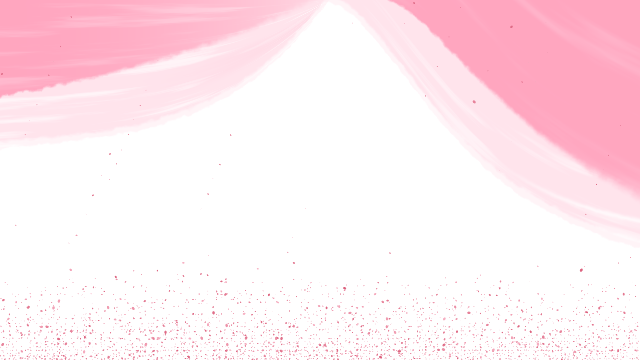
Reproduce this background procedurally as a WebGL 1 fragment shader.

```glsl
precision highp float;
// Two pink watercolour drapes hang from the top edge over white paper, with
// fine confetti rising from the bottom. The drapes are curves with ragged
// edges and stretched noise for bristles; the confetti is jittered grid dots.

uniform vec2 u_resolution;

const vec3 PAPER = vec3(1.0);
const vec3 PALE = vec3(1.0, 0.893, 0.926);
const vec3 ROSE = vec3(1.0, 0.65, 0.75);
const vec3 BLUSH = vec3(1.0, 0.75, 0.825);
const vec3 DOT_LIGHT = vec3(0.97, 0.70, 0.77);
const vec3 DOT_DEEP = vec3(0.86, 0.38, 0.49);

// Drape curves: anchor x, depth, and two shape values
const vec4 LEFT_PALE = vec4(0.514, 0.412, 0.2, 3.6);
const vec4 LEFT_ROSE = vec4(0.488, 0.2685, 0.6, 2.6);
const vec4 RIGHT_PALE = vec4(0.495, 0.69, 0.2195, 2.0);
const vec4 RIGHT_ROSE = vec4(0.6055, 0.544, 0.7, 1.5);

const float EDGE_SOFTNESS = 0.007;
const float EDGE_RAGGED = 0.016;
const float DOT_TOP = 0.31;

float hash(vec2 p) {
  return fract(sin(dot(p, vec2(127.1, 311.7))) * 43758.5);
}

float noise(vec2 p) {
  vec2 i = floor(p), f = fract(p);
  f = f * f * (3.0 - 2.0 * f);
  return mix(mix(hash(i), hash(i + vec2(1, 0)), f.x),
             mix(hash(i + vec2(0, 1)), hash(i + vec2(1, 1)), f.x), f.y);
}

float fbm(vec2 p) {
  float sum = 0.0, amp = 0.5;
  for (int i = 0; i < 4; i++) {
    sum += amp * noise(p);
    p = p * 2.03 + 17.0;
    amp *= 0.5;
  }
  return sum;
}

// Depth below the top edge, shrinking to zero at the anchor
float leftDepth(float x, vec4 c) {
  float t = x / c.x;
  return c.y * (1.0 - c.z * t - (1.0 - c.z) * pow(t, c.w));
}

// Depth below the top edge, growing from the anchor along an S curve
float rightDepth(float x, vec4 c) {
  float t = (x - c.x) / (1.0 - c.x);
  float s = pow(max(t, 0.0), c.w);
  return c.y * ((1.0 + c.z) * s / (s + c.z) + min(t, 0.0));
}

float cover(float d, float softness) {
  return smoothstep(-0.5 * softness, 0.5 * softness, d);
}

// A thin outer veil followed by the full wash
float veiled(float d, float width) {
  return 0.4 * cover(d, EDGE_SOFTNESS) + 0.6 * cover(d - width, 2.0 * EDGE_SOFTNESS);
}

vec3 leftDrape(vec3 col, float x, float top, float rag) {
  float depth = leftDepth(x, LEFT_PALE);
  float v = top / max(depth, 0.02);
  float bristle = fbm(vec2(x * 7.0, v * 22.0));
  float wash = veiled(depth - top + rag, 0.018);
  vec3 pale = mix(PALE, PAPER, 0.6 * smoothstep(0.48, 0.75, bristle));
  // Converging strands towards the peak
  float strand = smoothstep(0.2, 0.42, x) * smoothstep(0.5, 0.62, v) * smoothstep(0.82, 0.72, v);
  pale = mix(pale, BLUSH, 0.4 * strand * bristle);
  col = mix(col, pale, wash);
  float t = x / LEFT_ROSE.x;
  float body = cover(leftDepth(x, LEFT_ROSE) - top + rag, mix(0.008, 0.03, t));
  vec3 rose = mix(ROSE, BLUSH, 0.75 * smoothstep(0.4, 0.75, bristle));
  return mix(col, rose, body * max(1.0 - 0.75 * t * t, 0.0));
}

vec3 rightDrape(vec3 col, float x, float top, float rag) {
  float d = rightDepth(x, RIGHT_PALE) - top;
  float t = clamp((x - RIGHT_PALE.x) / (1.0 - RIGHT_PALE.x), 0.0, 1.0);
  float bristle = fbm(vec2(x * 6.0, d * 35.0));
  vec3 pale = mix(PALE, PAPER, 0.5 * smoothstep(0.5, 0.75, bristle));
  float glint = (d + 0.3 * rag - 0.076 * t) / 0.007;
  pale = mix(pale, PAPER, 0.7 * exp(-glint * glint) * smoothstep(0.45, 0.9, t));
  col = mix(col, pale, veiled(d + rag, 0.022));
  float inner = rightDepth(x, RIGHT_ROSE) - top;
  float body = cover(inner + rag, mix(0.008, 0.05, t * t));
  float sheen = smoothstep(0.42, 0.75, fbm(vec2(x * 4.0, inner * 18.0) + 9.0));
  return mix(col, mix(ROSE, BLUSH, 0.65 * sheen), body);
}

// One layer of jittered, tilted dots, thinning with height
vec3 confetti(vec3 col, vec2 p, float cells, float seed) {
  vec2 id = floor(p * cells);
  vec2 key = id + seed;
  float size = hash(key + 5.3);
  vec2 jitter = 0.3 + 0.4 * vec2(hash(key + 1.7), hash(key + 3.1));
  vec2 q = p - (id + jitter) / cells;
  float angle = 6.283 * hash(key + 7.9);
  q = mat2(cos(angle), -sin(angle), sin(angle), cos(angle)) * q * vec2(1.0, 1.35);
  float radius = mix(0.08, 0.28, size * size) / cells;
  float height = clamp(1.0 - id.y / cells / DOT_TOP, 0.0, 1.0);
  float present = step(hash(key), 0.6 * height * height);
  float shape = clamp((radius - length(q)) * u_resolution.y + 0.5, 0.0, 1.0);
  return mix(col, mix(DOT_LIGHT, DOT_DEEP, hash(key + 11.3)), present * shape);
}

void main() {
  vec2 uv = gl_FragCoord.xy / u_resolution;
  vec2 p = gl_FragCoord.xy / u_resolution.y;
  float top = 1.0 - uv.y;
  float rag = EDGE_RAGGED * (fbm(p * 55.0) - 0.47);
  vec3 col = leftDrape(PAPER, uv.x, top, rag);
  col = rightDrape(col, uv.x, top, rag);
  for (int i = 0; i < 3; i++) {
    float layer = float(i);
    col = confetti(col, p + 0.013 * layer, 58.0 + 32.0 * layer, 31.0 * layer);
  }
  gl_FragColor = vec4(col, 1.0);
}
```
